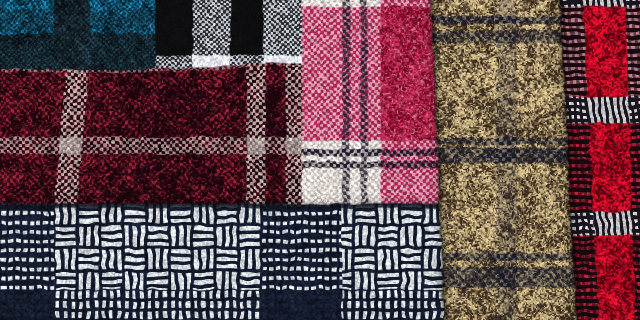
A Shadertoy shader for this texture:

```glsl
float hash(vec2 p) {
    return fract(sin(dot(p, vec2(12.9898, 78.233))) * 43758.5453);
}

float noise(vec2 p) {
    vec2 i = floor(p), f = fract(p);
    f = f * f * (3.0 - 2.0 * f);
    return mix(mix(hash(i), hash(i + vec2(1, 0)), f.x),
               mix(hash(i + vec2(0, 1)), hash(i + vec2(1, 1)), f.x), f.y);
}

float fuzz(vec2 p) {
    return 0.22 * noise(p * 0.25) + 0.28 * noise(p * 0.8) + 0.5 * noise(p * 1.9);
}

float step2(float edge, float x) {
    return smoothstep(edge - 0.3, edge + 0.3, x);
}

float band(float x, float low, float high) {
    return step2(low, x) * (1.0 - step2(high, x));
}

// Alternating stitches, 0 for one yarn and 1 for the other
float stitches(vec2 p, float size) {
    vec2 s = sin(p * 3.14159 / size);
    return smoothstep(-0.4, 0.45, s.x * s.y + 0.9 * (noise(p * 1.1) - 0.5));
}

vec3 tealCloth(vec2 p) {
    float dark = max(0.75 * band(p.x, 17.0, 28.0), 0.7 * band(p.y, 76.0, 89.5));
    dark = max(dark, 0.25 * band(p.y, 90.5, 97.0));
    vec3 c = mix(vec3(0.07, 0.38, 0.52), vec3(0.11, 0.10, 0.10), dark);
    return c * (0.05 + 1.6 * fuzz(p * 1.2)) * (0.7 + 0.5 * stitches(p, 0.8));
}

vec3 checkCloth(vec2 p) {
    float light = max(band(p.x, 60.2, 71.9), band(p.x, 82.3, 95.0));
    float hem = 1.0 - step2(82.7, p.y);
    float yarn = 0.16 + 0.65 * stitches(p, 0.8);
    float tone = mix(mix(0.04, yarn, light), mix(yarn, 0.94, light), hem);
    return tone * vec3(0.93, 0.95, 0.98) + 0.05 * fuzz(p) * vec3(0.7, 0.7, 1.0);
}

vec3 wineCloth(vec2 p) {
    float x = p.x - 0.09 * (p.y - 57.0) * (1.0 - step2(50.0, p.x));
    float across = max(band(x, 18.8, 25.8), max(band(x, 77.0, 83.0), band(x, 89.3, 95.0)));
    float along = band(p.y, 51.8, 57.2);
    float s = stitches(p, 1.0);
    // Pile flattened into darkness towards the middle
    float crushed = exp(-pow((p.x - 52.0) / 20.0, 2.0)) + exp(-pow((p.x - 86.0) / 8.0, 2.0));
    float worn = smoothstep(0.25, 0.7, fuzz(p * 0.9) - 0.1 * crushed);
    vec3 wine = mix(vec3(0.11, 0.02, 0.05), vec3(0.62, 0.13, 0.22), worn * (0.3 + 0.7 * s));
    float amount = max(across * along * (0.65 + 0.35 * s), max(across * 0.9, along * 0.75) * s);
    vec3 grey = vec3(0.84, 0.80, 0.77) * (0.6 + 0.55 * fuzz(p));
    return mix(wine, grey, amount);
}

vec3 roseCloth(vec2 p) {
    float s = stitches(p, 1.0);
    float left = 1.0 - step2(119.0, p.x);
    float low = max(1.0 - step2(56.0, p.y), step2(98.0, p.y));
    float pile = smoothstep(0.25, 0.75, fuzz(p * 1.2));
    vec3 red = mix(vec3(0.48, 0.03, 0.14), vec3(0.78, 0.20, 0.36), pile);
    red = mix(red, vec3(0.86, 0.58, 0.70), smoothstep(0.62, 0.95, noise(p * 1.7)) * 0.6);
    vec3 cream = vec3(0.93, 0.90, 0.88) * (0.84 + 0.2 * s);
    vec3 mixed = mix(vec3(0.66, 0.12, 0.28), vec3(0.91, 0.76, 0.83), 0.06 + 0.72 * s);
    vec3 c = mix(mix(red, mixed, left), mix(mixed, cream, left), low);
    float upright = max(band(p.x, 107.0, 109.4), band(p.x, 112.6, 114.8));
    float level = max(band(p.y, 51.2, 53.4), band(p.y, 47.5, 49.6));
    float dark = max(upright * 0.8, level * 0.95) * (0.3 + 0.7 * stitches(p + 0.6, 1.1));
    return mix(c, vec3(0.09, 0.08, 0.14), dark);
}

vec3 goldCloth(vec2 p) {
    float worn = noise(p * 0.13 + 5.0) - 0.5;
    float pile = smoothstep(0.25, 0.72, fuzz(p * 1.3) + 0.14 * worn);
    vec3 c = mix(vec3(0.23, 0.17, 0.12), vec3(0.83, 0.74, 0.54), pile);
    float level = max(band(p.y, 92.5, 95.0), band(p.y, 86.5, 90.5) * 0.8);
    level = max(level, max(band(p.y, 54.8, 57.0), band(p.y, 49.0, 53.8)));
    level = max(level, max(band(p.y, 18.5, 21.0), band(p.y, 10.0, 16.5)) * 0.9);
    float upright = band(p.x, 155.3, 161.5);
    float dark = max(level * 0.85, upright * 0.35) + 0.35 * level * upright;
    dark *= 0.4 + 0.8 * stitches(p, 1.3) * (1.1 - 0.5 * pile);
    return mix(c, vec3(0.10, 0.11, 0.18), clamp(dark, 0.0, 1.0));
}

vec3 redCloth(vec2 p, float seam) {
    float level = max(step2(98.0, p.y), max(band(p.y, 61.5, 69.8), band(p.y, 26.5, 33.8)));
    float side = max(1.0 - step2(seam + 7.0, p.x), step2(198.5 - 0.03 * p.y, p.x));
    float pile = smoothstep(0.2, 0.75, fuzz(p));
    vec3 c = mix(vec3(0.34, 0.0, 0.05), vec3(0.88, 0.06, 0.18), pile);
    float rib = smoothstep(-0.2, 0.5, sin(p.y * 2.9));
    float cord = smoothstep(-0.5, 0.3, sin(p.x * 3.2 + 0.4 * p.y));
    float pale = mix(0.1, 0.6, step2(70.0, p.y));
    vec3 edge = mix(vec3(0.10, 0.03, 0.06), mix(c, vec3(0.86), pale), rib * (0.4 + 0.5 * cord));
    vec3 ribs = mix(vec3(0.10, 0.08, 0.12), vec3(0.85), mix(cord * 0.9, rib * cord, side));
    return mix(mix(c, edge, side), ribs, level);
}

vec3 basketCloth(vec2 p) {
    // Blocks of three bars, turned in alternate squares
    vec2 cell = (p - vec2(16.9, 1.0)) / 7.2;
    vec2 q = fract(cell), id = floor(cell);
    q = mod(id.x + id.y, 2.0) < 0.5 ? q : q.yx;
    float bars = 1.0 - smoothstep(0.17, 0.37, abs(fract(q.x * 3.0) - 0.5));
    bars *= 1.0 - smoothstep(0.38, 0.48, abs(q.y - 0.5));
    // Rows of short dashes
    vec2 d = abs(fract(p / vec2(2.2, 2.9)) - 0.5);
    float dashes = (1.0 - smoothstep(0.22, 0.44, d.x)) * (1.0 - smoothstep(0.1, 0.3, d.y));
    vec2 t = abs(fract(p / vec2(2.4, 3.2)) - 0.5);
    float ticks = (1.0 - smoothstep(0.12, 0.34, t.x)) * (1.0 - smoothstep(0.25, 0.44, t.y));
    float woven = max(band(p.x, 16.9, 82.0), band(p.x, 106.8, 140.0));
    float foot = 1.0 - step2(9.5, p.y);
    float yarn = mix(dashes * mix(0.9, 0.1, foot), mix(bars, ticks, foot), woven);
    vec3 navy = vec3(0.08, 0.11, 0.18) * (0.3 + 1.3 * fuzz(p));
    vec3 slate = mix(navy, vec3(0.28, 0.33, 0.42), smoothstep(0.0, 0.4, yarn));
    vec3 c = mix(slate, vec3(0.90, 0.91, 0.92) * (0.75 + 0.4 * fuzz(p)), smoothstep(0.25, 0.9, yarn));
    return mix(c, navy, 0.8 * step2(35.0, p.y));
}

void mainImage(out vec4 fragColor, in vec2 fragCoord) {
    vec2 uv = 100.0 * fragCoord / iResolution.y;
    vec2 p = uv + 0.8 * (vec2(noise(uv * 0.4), noise(uv * 0.4 + 37.0)) - 0.5);

    // Seams between the cloths
    float top = 78.5 + 1.6 * smoothstep(60.0, 94.0, p.x) - 0.5 * sin(p.x * 0.06);
    float goldSeam = 134.8 + 4.0 * (1.0 - p.y / 100.0);
    float redSeam = 175.0 + 5.2 * (1.0 - p.y / 100.0);

    vec3 c = mix(tealCloth(p), checkCloth(p), step2(48.6, p.x));
    c = mix(wineCloth(p), c, step2(top, p.y));
    float hem = 1.0 - smoothstep(0.2, 0.7, abs(p.y - top + 0.4));
    c = mix(c, vec3(0.72, 0.62, 0.63), hem * 0.65 * stitches(p, 0.9));
    c = mix(c, roseCloth(p), step2(94.3, p.x));
    c = mix(basketCloth(p), c, step2(36.3, p.y));
    c = mix(c, goldCloth(p), step2(goldSeam, p.x));
    c = mix(c, redCloth(p, redSeam), step2(redSeam, p.x));

    // Shadows in the folds and fine fibre grain
    c *= 1.0 - 0.55 * exp(-abs(p.x - goldSeam - 0.3) * 1.1);
    c *= 1.0 - 0.6 * exp(-abs(p.x - redSeam) * 1.2);
    c *= 1.0 - 0.5 * exp(-abs(p.y - 36.0) * 1.4) * (1.0 - step2(goldSeam, p.x));
    c *= 0.8 + 0.4 * noise(uv * 2.4);
    fragColor = vec4(clamp(c, 0.0, 1.0), 1.0);
}
```
